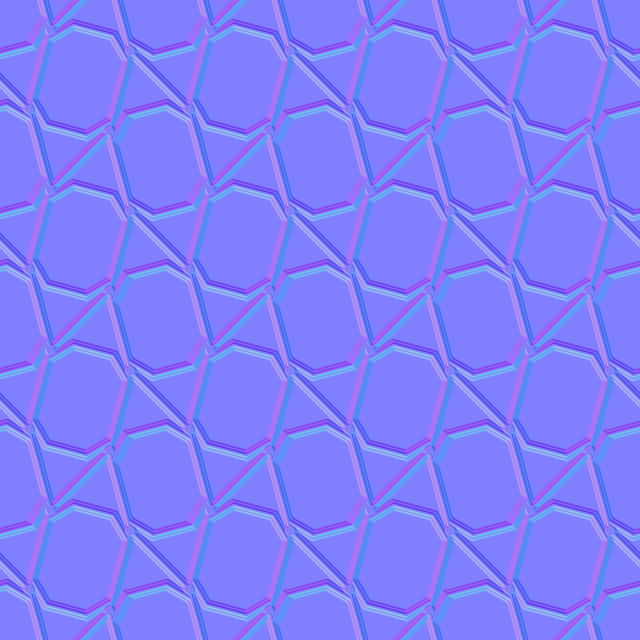
This texture map is drawn by a three.js fragment shader. Its source:

```glsl
// Tangent-space normal map of a snub-square lattice of stepped grooves, 4 x 4 repeats.
// Two mirrored, tilted octagons and two diagonal struts make one cell; the nearest
// groove gives a height, and its central differences give the normal.
varying vec2 vUv;

const float HALF_SIDE = 0.2588; // half the lattice edge, in cells

vec2 wrapCell(vec2 p) {
  return fract(p + 0.5) - 0.5;
}

// Distance to an octagon outline, its side struts and the lattice nodes
float octagonGroove(vec2 p, float softCorners) {
  vec2 q = vec2(dot(p, vec2(0.9659, 0.2588)), dot(p, vec2(-0.2588, 0.9659)));
  vec2 a = abs(q);
  float chamfer = (a.x + a.y - 0.4529) * 0.7071;
  // One opposite pair of chamfers has a wider inner slope
  if (q.x * q.y < 0.0 && chamfer < 0.0) chamfer *= mix(1.0, 0.68, softCorners);
  float outline = abs(max(max(a.x - HALF_SIDE, a.y - 0.3235), chamfer));
  float strut = length(vec2(a.x - HALF_SIDE, max(a.y - HALF_SIDE, 0.0)));
  float node = max(length(a - HALF_SIDE) - 0.022, 0.0);
  return min(outline, min(strut, node));
}

// Distance to a diagonal strut that leans along dir
float diagonalGroove(vec2 p, vec2 dir) {
  float along = clamp(dot(p, dir), -HALF_SIDE, HALF_SIDE);
  return length(p - dir * along);
}

// Flat groove floor, then two steps up to the plate
float height(vec2 p) {
  vec2 mirrored = wrapCell(p - 0.5) * vec2(-1.0, 1.0);
  float d = min(octagonGroove(wrapCell(p), 1.0), octagonGroove(mirrored, 0.0));
  d = min(d, diagonalGroove(wrapCell(p - vec2(0.0, 0.5)), vec2(0.7071, -0.7071)));
  d = min(d, diagonalGroove(wrapCell(p - vec2(0.5, 0.0)), vec2(0.7071, 0.7071)));
  return 0.0075 * smoothstep(0.004, 0.018, d) + 0.0065 * smoothstep(0.021, 0.037, d);
}

void main() {
  vec2 p = vUv * 4.0;
  vec2 e = vec2(0.0035, 0.0);
  // Central differences about a 512th of the canvas wide also smooth the edges
  vec2 slope = vec2(height(p + e.xy) - height(p - e.xy),
                    height(p + e.yx) - height(p - e.yx)) / (2.0 * e.x);
  vec3 normal = normalize(vec3(-slope, 1.0));
  gl_FragColor = vec4(min(normal * 0.5 + 0.5, vec3(1.0, 1.0, 0.995)), 1.0);
}
```
